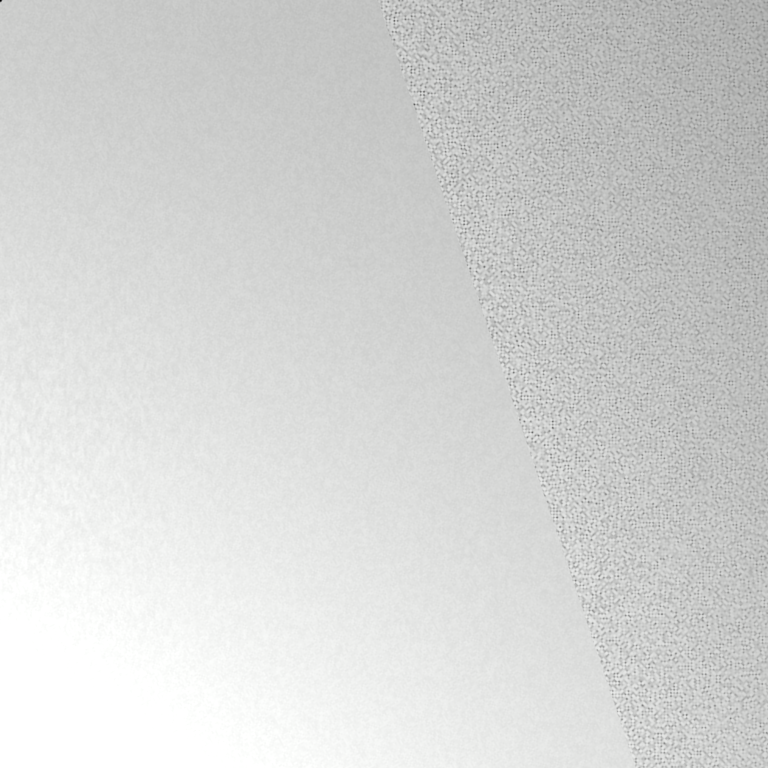
This texture is drawn by a three.js fragment shader. Its source:

```glsl
// Two brushed silver sheets: a smooth glowing one meeting a grainy one along a slanted seam.
varying vec2 vUv;

// Sine-free hash, 0 to 1
float hash(vec2 p) {
  vec3 q = fract(vec3(p.xyx) * 0.1031);
  q += dot(q, q.yzx + 33.33);
  return fract((q.x + q.y) * q.z);
}

float valueNoise(vec2 p) {
  vec2 cell = floor(p);
  vec2 f = fract(p);
  f = f * f * (3.0 - 2.0 * f);
  float low = mix(hash(cell), hash(cell + vec2(1.0, 0.0)), f.x);
  float high = mix(hash(cell + vec2(0.0, 1.0)), hash(cell + vec2(1.0, 1.0)), f.x);
  return mix(low, high, f.y);
}

vec2 rotate(vec2 p, float angle) {
  float c = cos(angle);
  float s = sin(angle);
  return vec2(c * p.x + s * p.y, c * p.y - s * p.x);
}

// Noise with its broad swells removed, leaving separate dots
float dotNoise(vec2 p) {
  float around = valueNoise(p + vec2(1.0, 0.0)) + valueNoise(p - vec2(1.0, 0.0))
               + valueNoise(p + vec2(0.0, 1.0)) + valueNoise(p - vec2(0.0, 1.0));
  return valueNoise(p) - 0.25 * around;
}

// Blend of four corner tones: bottom left, bottom right, top left, top right
float cornerBlend(vec4 tones, vec2 t) {
  vec2 row = mix(tones.xz, tones.yw, t.x);
  return mix(row.x, row.y, t.y);
}

// Horizontal position of the seam
float seamAt(float y) {
  return 0.828 - 0.336 * y;
}

float smoothSheet(vec2 uv) {
  float rise = 1.0 - pow(max(1.0 - uv.y, 0.0), 1.35);
  float tone = cornerBlend(vec4(1.09, 0.83, 0.80, 0.72), vec2(uv.x, rise));

  // Faint fibres, most visible beside the glow at the left
  float fibre = valueNoise(uv * vec2(270.0, 130.0)) - 0.5;
  float speck = valueNoise(rotate(uv, 0.5) * 430.0 + 17.0) - 0.5;
  float mottle = valueNoise(uv * 110.0 + 5.0) - 0.5;
  vec2 away = (uv - vec2(0.02, 0.40)) / vec2(0.20, 0.26);
  float sheen = exp(-dot(away, away));
  return tone + fibre * (0.012 + 0.035 * sheen) + speck * 0.034 + mottle * 0.01;
}

float grainySheet(vec2 uv, float fromSeam) {
  float tone = cornerBlend(vec4(0.89, 0.78, 0.75, 0.67), vec2(uv.x * 2.0 - 1.0, uv.y));

  // Fine dots, deepest along the seam
  float depth = mix(0.16, 0.33, exp(-max(fromSeam, 0.0) * 4.5));
  float dots = dotNoise(rotate(uv, 0.78) * 345.0);
  float slanted = valueNoise(rotate(uv, -0.6) * vec2(130.0, 250.0) + 41.0) - 0.5;
  float relief = 0.85 * dots + 0.22 * slanted;
  // Hollows read stronger than ridges
  relief = relief - 0.9 * relief * relief + 0.04;
  return tone + depth * relief;
}

void main() {
  float fromSeam = vUv.x - seamAt(vUv.y);
  float seam = smoothstep(-0.0015, 0.0015, fromSeam);
  float tone = mix(smoothSheet(vUv), grainySheet(vUv, fromSeam), seam);

  // Tiny dark nick in the upper left corner
  tone *= smoothstep(0.001, 0.004, distance(vUv, vec2(0.0, 1.0)));

  vec3 silverTint = vec3(0.998, 1.003, 0.997);
  gl_FragColor = vec4(clamp(tone * silverTint, 0.0, 1.0), 1.0);
}
```
